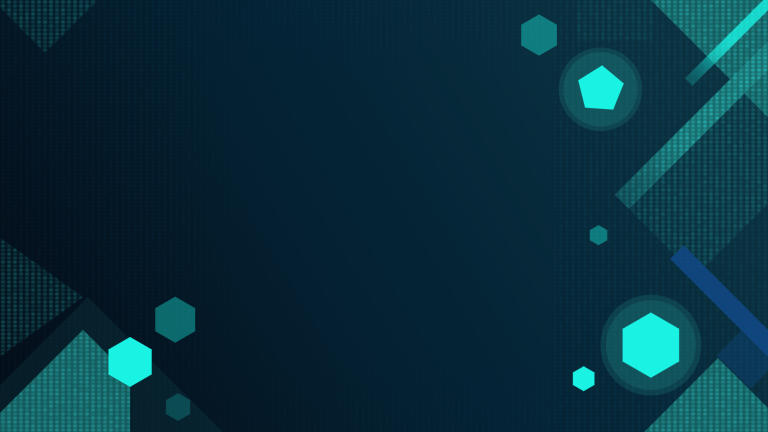
Give the GLSL for this background, as a Shadertoy shader.

```glsl
const vec3 NIGHT = vec3(0.015, 0.058, 0.105);
const vec3 NAVY = vec3(0.016, 0.14, 0.21);
const vec3 LAGOON = vec3(0.045, 0.205, 0.265);
const vec3 TEAL = vec3(0.11, 0.49, 0.49);
const vec3 CYAN = vec3(0.10, 0.95, 0.89);
const vec3 BLUE = vec3(0.06, 0.28, 0.51);

// Shape centre, radius, and strength of each hexagon
const vec4 HEXAGONS[7] = vec4[7](
    vec4(2.71, 1.46, 0.52, 1.0), vec4(3.65, 2.34, 0.48, 0.38),
    vec4(3.71, 0.52, 0.29, 0.20), vec4(11.23, 8.27, 0.43, 0.40),
    vec4(12.47, 4.10, 0.21, 0.40), vec4(13.56, 1.81, 0.68, 1.0),
    vec4(12.16, 1.11, 0.26, 1.0));

float hash(vec2 cell) {
    return fract(sin(dot(cell, vec2(41.3, 289.1))) * 4375.5);
}

float cover(float dist, float pixel) {
    return smoothstep(0.75 * pixel, -0.75 * pixel, dist);
}

// Regular polygon with one corner at the given clockwise tilt from up
float polygon(vec2 p, float sides, float radius, float tilt) {
    float sector = 6.28319 / sides;
    float angle = atan(p.x, p.y) - tilt;
    float offset = mod(angle, sector) - 0.5 * sector;
    return length(p) * cos(offset) - radius * cos(0.5 * sector);
}

float diamond(vec2 p, vec2 halfSize) {
    return (dot(abs(p) / halfSize, vec2(1.0)) - 1.0) * min(halfSize.x, halfSize.y) * 0.7;
}

float box(vec2 p, vec2 halfSize) {
    vec2 d = abs(p) - halfSize;
    return max(d.x, d.y);
}

// Upward right-angled peak
float peak(vec2 p, vec2 apex) {
    return (abs(p.x - apex.x) + p.y - apex.y) * 0.7071;
}

// Woven mesh of small cells with uneven brightness
float mesh(vec2 p) {
    vec2 grid = p * vec2(8.0, 12.0);
    vec2 local = fract(grid) - 0.5;
    float dotShape = smoothstep(0.5, 0.15, length(local * vec2(1.0, 0.8)));
    return dotShape * mix(0.55, 1.0, hash(floor(grid)));
}

vec3 backdrop(vec2 p, float weave) {
    float slope = p.x / 16.0 * 0.75 + p.y / 9.0 * 0.25;
    vec3 color = mix(NIGHT, NAVY, smoothstep(0.0, 0.55, slope));
    color = mix(color, LAGOON, smoothstep(0.45, 0.95, slope));
    float sides = smoothstep(5.5, 3.0, p.x) + smoothstep(11.3, 11.8, p.x);
    float ends = 0.5 * smoothstep(2.5, 4.5, abs(p.y - 4.5));
    return color * (1.0 + (weave - 0.35) * 0.22 * max(sides, ends));
}

// Double halo behind a solid badge
vec3 halo(vec3 color, vec2 p, float radius, float pixel) {
    float dist = length(p);
    color = mix(color, TEAL, 0.28 * cover(dist - radius, pixel));
    return mix(color, TEAL, 0.30 * cover(dist - radius * 0.89, pixel));
}

void mainImage(out vec4 fragColor, in vec2 fragCoord) {
    float pixel = 9.0 / iResolution.y;
    vec2 p = fragCoord * pixel;
    vec2 diag = vec2(p.x + p.y, p.x - p.y) * 0.7071;
    float weave = mesh(p);
    vec3 woven = TEAL * (0.80 + 0.40 * weave);
    vec3 color = backdrop(p, weave);

    // Faint mesh panels
    float panels = cover(diamond(p - vec2(0.94, 9.0), vec2(1.1)), pixel);
    panels = max(panels, cover(diamond(p - vec2(0.0, 2.81), vec2(1.73, 1.24)), pixel));
    panels = max(panels, cover(box(diag - vec2(14.32, 6.95), vec2(1.77, 1.0)), pixel));
    panels = max(panels, 0.4 * cover(box(p - vec2(12.8, 8.6), vec2(0.8, 0.45)), pixel));
    color = mix(color, TEAL, panels * (0.06 + 0.40 * weave));

    // Corner peaks
    color = mix(color, TEAL, 0.13 * cover(peak(p, vec2(1.83, 2.81)), pixel));
    float leftPeak = max(peak(p, vec2(1.73, 2.13)), p.x - 2.71);
    color = mix(color, woven, 0.88 * cover(leftPeak, pixel));
    color = mix(color, BLUE, 0.38 * cover(diamond(p - vec2(15.63, 1.6), vec2(0.7)), pixel));
    color = mix(color, woven, 0.9 * cover(peak(p, vec2(14.96, 1.54)), pixel));
    color = mix(color, woven, 0.9 * cover(15.95 - diag.x, pixel));

    // Diagonal bars
    float wide = cover(box(diag - vec2(15.55, 5.77), vec2(3.0, 0.21)), pixel);
    color = mix(color, woven * 1.12, wide * mix(0.45, 0.95, smoothstep(12.5, 14.5, diag.x)));
    float thin = cover(box(diag - vec2(18.3, 4.99), vec2(3.0, 0.11)), pixel);
    color = mix(color, CYAN, thin * mix(0.2, 0.8, smoothstep(15.3, 16.6, diag.x)));
    float blueBar = cover(box(diag - vec2(12.62, 10.32), vec2(0.2, 3.0)), pixel);
    color = mix(color, BLUE, 0.9 * blueBar);

    // Badges and scattered hexagons
    vec2 pentagonPos = p - vec2(12.51, 7.14);
    color = halo(color, pentagonPos, 0.87, pixel);
    color = halo(color, p - HEXAGONS[5].xy, 1.05, pixel);
    color = mix(color, CYAN, cover(polygon(pentagonPos, 5.0, 0.5, 0.07), pixel));
    for (int i = 0; i < 7; i++) {
        vec4 hexagon = HEXAGONS[i];
        float dist = polygon(p - hexagon.xy, 6.0, hexagon.z, 0.0);
        color = mix(color, CYAN, hexagon.w * cover(dist, pixel));
    }
    fragColor = vec4(color, 1.0);
}
```
